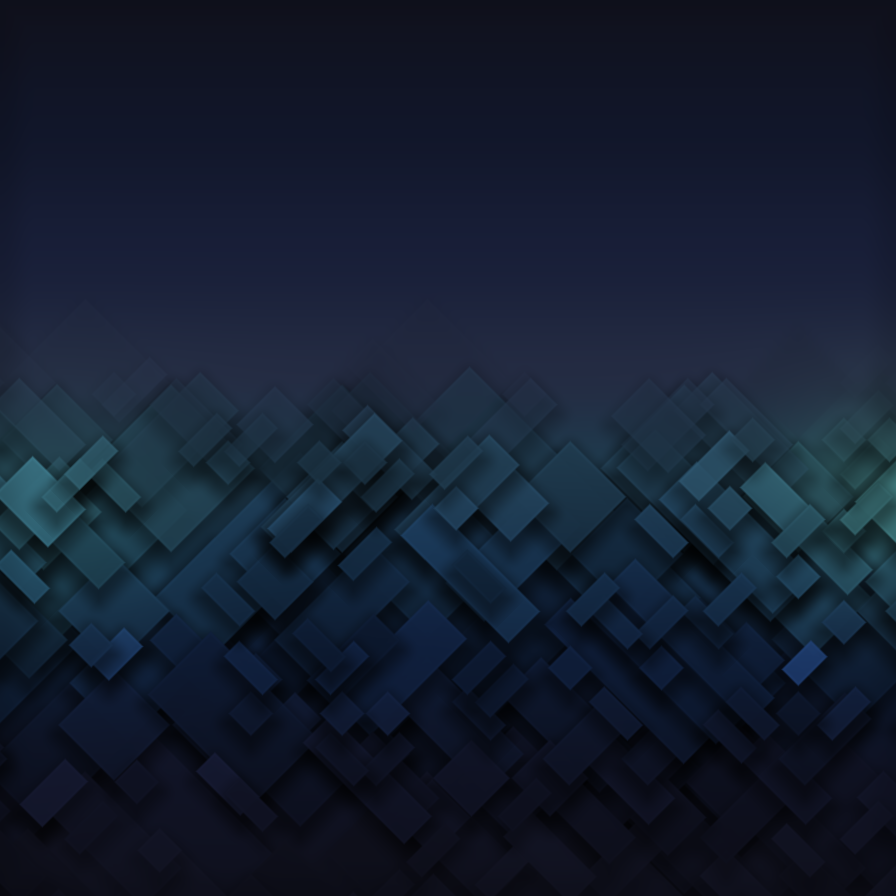
Give the GLSL for this background, as a three.js fragment shader.

```glsl
#define EDGE 0.0014
#define SHADOW_DROP 0.011
#define SHADOW_BLUR 0.022
#define SHADOW_DEPTH 0.42
#define TILE_CONTRAST 0.42
#define FADE_LOW 0.43
#define FADE_HIGH 0.62
#define LEFT_GLOW vec3(0.06, 0.13, 0.10)
#define RIGHT_GLOW vec3(0.12, 0.23, 0.16)

varying vec2 vUv;

float hash(vec2 p) {
  return fract(sin(dot(p, vec2(127.1, 311.7))) * 43758.5453);
}

// Diagonal axes: x runs up-right, y runs up-left
vec2 toDiagonal(vec2 p) {
  return vec2(p.x + p.y, p.y - p.x) * 0.70711;
}

vec2 fromDiagonal(vec2 q) {
  return vec2(q.x - q.y, q.x + q.y) * 0.70711;
}

float boxDistance(vec2 q, vec2 halfSize) {
  vec2 d = abs(q) - halfSize;
  return length(max(d, 0.0)) + min(max(d.x, d.y), 0.0);
}

float glowAt(vec2 p, vec2 center, vec2 radius) {
  vec2 d = (p - center) / radius;
  return exp(-dot(d, d));
}

// Vertical ramp from dark ground through teal haze to night sky
vec3 palette(vec2 p) {
  float y = p.y;
  vec3 c = mix(vec3(0.060, 0.065, 0.115), vec3(0.060, 0.072, 0.140), smoothstep(0.02, 0.14, y));
  c = mix(c, vec3(0.052, 0.105, 0.205), smoothstep(0.12, 0.26, y));
  c = mix(c, vec3(0.080, 0.175, 0.275), smoothstep(0.25, 0.38, y));
  c = mix(c, vec3(0.120, 0.225, 0.300), smoothstep(0.36, 0.48, y));
  c = mix(c, vec3(0.140, 0.170, 0.260), smoothstep(0.47, 0.59, y));
  c = mix(c, vec3(0.095, 0.120, 0.220), smoothstep(0.57, 0.73, y));
  c = mix(c, vec3(0.065, 0.085, 0.160), smoothstep(0.70, 0.88, y));
  c = mix(c, vec3(0.064, 0.070, 0.120), smoothstep(0.85, 0.99, y));
  c += LEFT_GLOW * glowAt(p, vec2(0.06, 0.42), vec2(0.15, 0.12));
  c += RIGHT_GLOW * glowAt(p, vec2(1.02, 0.44), vec2(0.15, 0.11));
  return c;
}

// One diagonal tile with a soft shadow falling below it
vec3 addTile(vec3 col, vec2 p, vec2 center, vec2 halfSize, float shade) {
  float fade = 1.0 - smoothstep(FADE_LOW, FADE_HIGH, center.y);
  float strength = fade * mix(0.35, 1.0, smoothstep(0.02, 0.18, center.y));
  vec2 offset = p - center;
  float shape = boxDistance(toDiagonal(offset), halfSize);
  float below = boxDistance(toDiagonal(offset + vec2(0.0, SHADOW_DROP)), halfSize);
  float shadow = 1.0 - smoothstep(-0.006, SHADOW_BLUR, below);
  col *= 1.0 - SHADOW_DEPTH * strength * shadow;
  vec3 tint = palette(mix(p, center, 0.55));
  tint *= 1.0 + shade * mix(0.5, 1.0, strength) + 1.4 * offset.y * strength;
  float rim = 1.0 - smoothstep(0.0, 2.0 * EDGE, abs(shape + EDGE));
  tint *= 1.0 + 0.08 * rim * strength;
  float cover = 1.0 - smoothstep(-EDGE, EDGE, shape);
  return mix(col, tint, cover * mix(0.15, 0.94, fade));
}

// Random tiles on a diagonal grid, some stretched along one axis
vec3 scatterTiles(vec3 col, vec2 p, float size, float density, float seed) {
  vec2 cell = floor(toDiagonal(p) / size);
  for (int j = -1; j <= 1; j++) {
    for (int i = -1; i <= 1; i++) {
      vec2 id = cell + vec2(float(i), float(j));
      vec2 key = id + seed * 17.3;
      vec2 center = fromDiagonal((id + 0.5) * size);
      float along = hash(key + 3.1);
      vec2 halfSize = size * mix(vec2(0.85, 0.34), vec2(0.34, 0.85), step(0.5, along));
      halfSize = mix(halfSize, vec2(0.49 * size), step(0.6, hash(key + 5.7)));
      float shade = (hash(key + 9.2) - 0.5) * TILE_CONTRAST;
      float ridge = 0.57 + 0.04 * cos(center.x * 12.6);
      if (hash(key) < density && center.y < ridge)
        col = addTile(col, p, center, halfSize, shade);
    }
  }
  return col;
}

// Broad bars and bright facets that shape the ridge
vec3 addRidge(vec3 col, vec2 p) {
  col = addTile(col, p, vec2(0.26, 0.20), vec2(0.050, 0.085), -0.08);
  col = addTile(col, p, vec2(0.41, 0.13), vec2(0.022, 0.080), 0.05);
  for (int i = 0; i < 3; i++) {
    float k = float(i);
    col = addTile(col, p, vec2(0.70, 0.24) + k * vec2(0.036, 0.022), vec2(0.021, 0.110), 0.02 * k);
  }
  col = addTile(col, p, vec2(0.735, 0.525), vec2(0.030, 0.045), 0.08);
  col = addTile(col, p, vec2(0.435, 0.495), vec2(0.020, 0.055), 0.08);
  col = addTile(col, p, vec2(0.37, 0.460), vec2(0.090, 0.022), 0.06);
  col = addTile(col, p, vec2(0.34, 0.425), vec2(0.040, 0.019), 0.25);
  col = addTile(col, p, vec2(0.51, 0.445), vec2(0.075, 0.024), 0.06);
  col = addTile(col, p, vec2(0.525, 0.360), vec2(0.025, 0.085), 0.22);
  col = addTile(col, p, vec2(0.82, 0.400), vec2(0.030, 0.090), 0.12);
  col = addTile(col, p, vec2(0.90, 0.410), vec2(0.020, 0.085), 0.12);
  col = addTile(col, p, vec2(0.797, 0.480), vec2(0.040, 0.016), 0.40);
  col = addTile(col, p, vec2(1.005, 0.440), vec2(0.036, 0.036), 0.25);
  col = addTile(col, p, vec2(0.045, 0.440), vec2(0.030, 0.042), 0.25);
  col = addTile(col, p, vec2(0.150, 0.565), vec2(0.038, 0.014), 0.35);
  col = addTile(col, p, vec2(0.130, 0.270), vec2(0.027, 0.015), 0.60);
  col = addTile(col, p, vec2(0.898, 0.260), vec2(0.023, 0.013), 0.95);
  col = addTile(col, p, vec2(0.254, 0.125), vec2(0.015, 0.035), 0.35);
  return addTile(col, p, vec2(0.060, 0.115), vec2(0.036, 0.018), 0.30);
}

void main() {
  vec2 p = vUv;
  vec3 col = palette(p);
  col = scatterTiles(col, p, 0.135, 0.85, 1.0);
  col = scatterTiles(col, p, 0.090, 0.50, 2.0);
  col = scatterTiles(col, p, 0.062, 0.30, 3.0);
  col = addRidge(col, p);
  col = scatterTiles(col, p, 0.036, 0.13, 4.0);
  // Soft darkening along the frame
  vec2 border = min(p, 1.0 - p);
  col *= mix(0.88, 1.0, smoothstep(0.0, 0.04, min(border.x, border.y)));
  gl_FragColor = vec4(col, 1.0);
}
```
